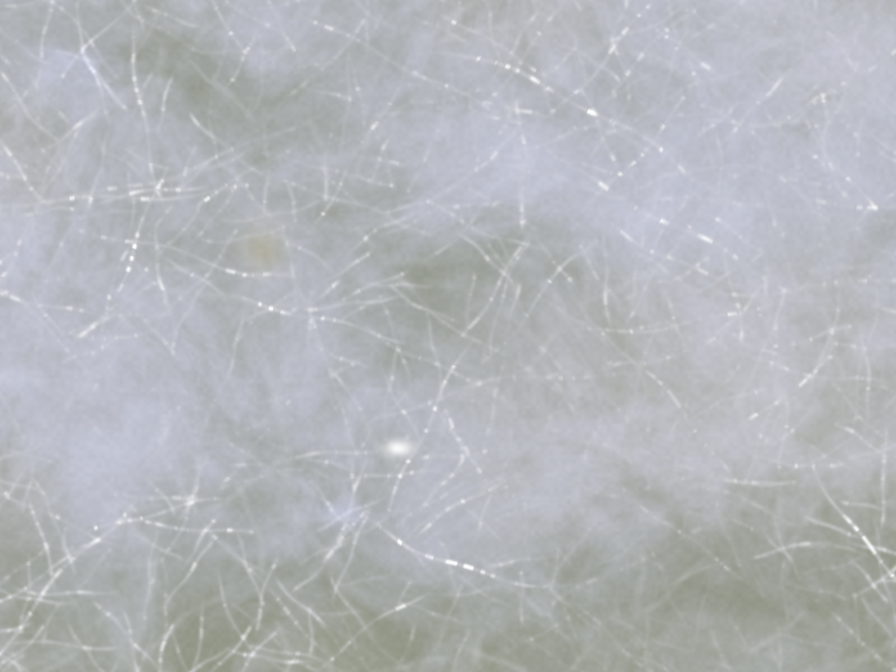
This texture is drawn by a WebGL 1 fragment shader. Its source:

```glsl
precision highp float;
uniform vec2 u_resolution;

const vec3 SHADOW = vec3(0.575, 0.595, 0.55);
const vec3 MIST = vec3(0.772, 0.782, 0.848);
const vec3 THREAD = vec3(0.86, 0.865, 0.89);
const vec3 SPARK = vec3(1.0, 1.0, 1.0);
const vec3 WARM = vec3(0.01, 0.0, -0.03);

float hash(vec2 p) {
  vec3 q = fract(vec3(p.xyx) * 0.1031);
  q += dot(q, q.yzx + 33.33);
  return fract((q.x + q.y) * q.z);
}

float noise(vec2 p) {
  vec2 i = floor(p), f = fract(p);
  f = f * f * (3.0 - 2.0 * f);
  float low = mix(hash(i), hash(i + vec2(1.0, 0.0)), f.x);
  float high = mix(hash(i + vec2(0.0, 1.0)), hash(i + 1.0), f.x);
  return mix(low, high, f.y);
}

float fbm(vec2 p) {
  float sum = 0.0, gain = 0.5;
  for (int i = 0; i < 5; i++) {
    sum += gain * noise(p);
    p = mat2(1.6, 1.2, -1.2, 1.6) * p + 17.3;
    gain *= 0.55;
  }
  return sum;
}

float blob(vec2 p, vec2 centre, vec2 radius) {
  vec2 d = (p - centre) / radius;
  return exp(-dot(d, d));
}

// One strand per cell: x is its body, y its glittering beads
vec2 strands(vec2 p, float scale, float width, float spread, float seed) {
  vec2 g = p * scale, home = floor(g), total = vec2(0.0);
  for (int j = -1; j <= 1; j++) {
    for (int i = -1; i <= 1; i++) {
      vec2 cell = home + vec2(float(i), float(j));
      vec2 key = cell + seed * vec2(7.0, 13.0) + 50.0;
      float pick = hash(key + 31.7);
      float angle = (hash(key + 5.3) - 0.5) * spread;
      float c = cos(angle), s = sin(angle);
      vec2 centre = cell + vec2(hash(key), hash(key + 11.9));
      vec2 q = mat2(c, -s, s, c) * (g - centre);
      float bend = (hash(key + 3.1) - 0.5) * 0.4;
      float wave = 0.018 * sin(q.x * 8.0 + pick * 40.0);
      float d = (q.y - bend * q.x * q.x - wave) / (scale * width);
      float reach = mix(0.45, 0.9, hash(key + 23.1));
      float ends = 1.0 - smoothstep(reach * 0.6, reach, abs(q.x));
      float along = q.x / scale;
      float fade = 0.25 + 0.75 * noise(vec2(along * 36.0 + 40.0, pick * 90.0));
      float body = exp(-d * d) * ends * fade * mix(0.3, 1.0, pick);
      float bead = smoothstep(0.6, 0.92, noise(vec2(along * 115.0 + 70.0, pick * 170.0)));
      total += vec2(body, body * bead);
    }
  }
  return total;
}

// Cloudy depth: 0 is an open dark hollow, 1 is dense pale mist
float mistDensity(vec2 p) {
  vec2 warp = vec2(noise(p * 5.0 + 9.0), noise(p * 5.0 + 27.0)) - 0.5;
  float t = 0.24 + 0.46 * smoothstep(0.0, 0.36, p.y);
  t += 0.22 * blob(p, vec2(1.05, 0.8), vec2(0.42, 0.32));
  t += 0.18 * blob(p, vec2(0.08, 0.38), vec2(0.34, 0.13));
  t -= 0.4 * blob(p + warp * 0.15, vec2(0.73, 0.56), vec2(0.19, 0.12));
  t -= 0.38 * blob(p + warp * 0.2, vec2(0.33, 0.9), vec2(0.2, 0.11));
  t -= 0.14 * blob(p, vec2(1.15, 0.14), vec2(0.3, 0.13));
  t += 0.9 * (fbm(p * 5.5 + warp * 0.8 + 4.0) - 0.56);
  t += 0.5 * (fbm(p * 26.0 + warp * 4.0 + 31.0) - 0.58);
  return min(t, mix(t, 0.8, 0.45));
}

void main() {
  vec2 p = gl_FragCoord.xy / u_resolution.y;
  float density = mistDensity(p);

  // Mist with faint warm and mossy stains
  vec3 color = mix(SHADOW, MIST, clamp(density, 0.0, 1.1));
  float stain = 0.4 * smoothstep(0.5, 0.85, noise(p * 4.0 + 61.0));
  stain += 2.0 * blob(p, vec2(0.39, 0.63), vec2(0.03, 0.035));
  stain += 0.5 * blob(p, vec2(1.15, 0.35), vec2(0.3, 0.2));
  color += WARM * stain;
  color.b -= 0.015 * (1.0 - smoothstep(0.0, 0.2, p.y));

  // Blurred strands in the depth
  float soft = strands(p, 5.0, 0.008, 3.14, 1.0).x + strands(p, 9.0, 0.0055, 3.14, 2.0).x;

  // Tangle of short hairs and long leading threads
  vec2 hairs = vec2(0.0);
  for (int k = 0; k < 4; k++) {
    float layer = float(k);
    hairs += strands(p, 5.5 + 2.2 * layer, 0.0034, 3.14, 3.0 + layer);
  }
  vec2 lead = strands(p, 3.4, 0.0036, 2.2, 8.0) + strands(p, 4.6, 0.0032, 2.6, 9.0);
  float open = mix(1.0, 0.55, smoothstep(0.3, 0.9, density));
  float patches = mix(0.3, 1.0, smoothstep(0.25, 0.65, noise(p * 5.0 + 83.0)));
  float body = soft * 0.27 + (hairs.x * 0.58 + lead.x * 0.66) * patches;
  color = mix(color, THREAD, clamp(body * open, 0.0, 0.85));

  // Wet glints on the front strands
  float glint = (lead.y * 1.4 + hairs.y * 0.65) * patches;
  color = mix(color, SPARK, clamp(glint, 0.0, 0.95));

  // Out of focus lilac glows and one bright droplet
  float glow = blob(p, vec2(0.11, 0.89), vec2(0.06, 0.05));
  glow += blob(p, vec2(0.51, 0.235), vec2(0.045, 0.022));
  color += vec3(0.06, 0.06, 0.11) * glow * (0.5 + noise(p * 45.0));
  color = mix(color, SPARK, 0.95 * blob(p, vec2(0.593, 0.333), vec2(0.02, 0.011)));

  // Fine sensor grain
  color += 0.026 * (noise(p * 150.0) - 0.5);

  gl_FragColor = vec4(clamp(color, 0.0, 1.0), 1.0);
}
```
